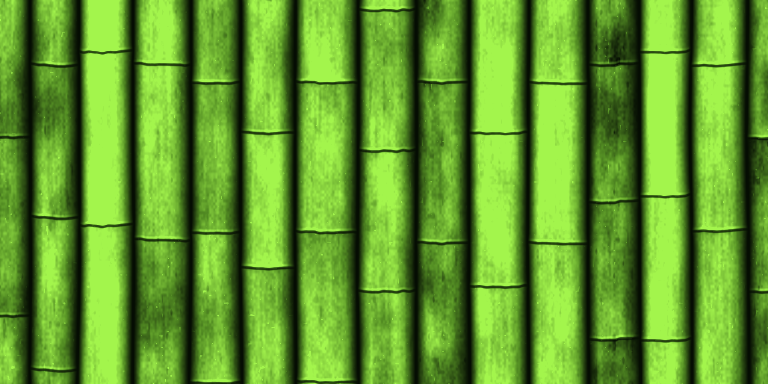
Reproduce this texture procedurally as a WebGL 1 fragment shader.

```glsl
precision highp float;
// A wall of upright green bamboo canes, side by side with dark gaps between.
// Sums of cosines vary the width, tone and joint heights from cane to cane;
// stretched value noise adds the mottling, fibres and specks.
uniform vec2 u_resolution;

float hash(vec2 p) {
  return fract(sin(dot(p, vec2(127.1, 311.7))) * 43758.5453);
}

float noise(vec2 p) {
  vec2 i = floor(p), f = fract(p);
  f = f * f * (3.0 - 2.0 * f);
  return mix(mix(hash(i), hash(i + vec2(1.0, 0.0)), f.x),
             mix(hash(i + vec2(0.0, 1.0)), hash(i + 1.0), f.x), f.y);
}

float fbm(vec2 p) {
  float sum = 0.0, amp = 0.5;
  for (int i = 0; i < 5; i++) {
    sum += amp * noise(p);
    p = p * 2.1 + 17.3;
    amp *= 0.5;
  }
  return sum;
}

// Left edge of a cane, gently bent along its height
float caneEdge(float k, float y) {
  float bend = 0.008 * (noise(vec2(k * 5.7, y * 3.0)) - 0.5);
  return 0.077 + 0.1429 * k - 0.0195 * sin(0.4488 * k)
       + 0.0078 * cos(1.795 * (k - 6.5)) + bend;
}

vec3 bambooColor(float v) {
  vec3 shadow = vec3(0.02, 0.05, 0.01);
  vec3 leaf = vec3(0.33, 0.56, 0.14);
  vec3 lime = vec3(0.64, 0.96, 0.30);
  return mix(mix(shadow, leaf, clamp(v / 0.56, 0.0, 1.0)), lime,
             clamp((v - 0.56) / 0.44, 0.0, 1.0));
}

void main() {
  vec2 p = gl_FragCoord.xy / u_resolution;
  p.x *= 2.0;
  float pixel = 1.0 / u_resolution.y;

  // Find the cane under this point
  float cane = -1.0;
  for (int i = 0; i < 14; i++) {
    if (p.x > caneEdge(float(i), p.y)) cane = float(i);
  }
  float fromLeft = p.x - caneEdge(cane, p.y);
  float fromRight = caneEdge(cane + 1.0, p.y) - p.x;
  float across = 2.0 * fromLeft / (fromLeft + fromRight) - 1.0;

  // Joints: each cane has its own spacing, start and tilt
  float spacing = mix(0.35, 0.48, hash(vec2(cane, 4.0)));
  float start = 0.21 + 0.117 * cos(1.3464 * (cane + 1.0)) - 0.065 * cos(2.0944 * cane);
  float depth = 1.0 - p.y - start + 0.004 * across * across
              + 0.008 * across * (hash(vec2(cane, 9.0)) - 0.4)
              + 0.004 * (noise(vec2(p.x * 60.0, cane)) - 0.5);
  float segment = floor(depth / spacing);
  float joint = mod(depth + 0.5 * spacing, spacing) - 0.5 * spacing;

  // Rounded shading, softer on the right, with canes swelling at the joints
  float swell = 0.0025 * exp(-abs(joint) * 70.0);
  float light = smoothstep(0.0, 0.034, fromLeft + swell - 0.002)
              * smoothstep(0.0, 0.054, fromRight + swell - 0.002);
  light = pow(light, 0.6);

  // Tone of the cane and of the segment
  float tone = 0.86 + 0.20 * cos(1.904 * (cane - 8.0)) + 0.17 * cos(2.285 * (cane - 6.0));
  tone += 0.16 * (hash(vec2(cane, segment + 31.0)) - 0.5);

  // Weathering: blotches, fibres, grain, and darker or paler specks
  float blotch = fbm(p * vec2(15.0, 7.0) + cane * 7.3 + segment * 3.1) - 0.48;
  float fibre = noise(vec2(p.x * 150.0, p.y * 9.0 + cane * 3.7)) - 0.5;
  float grain = noise(p * vec2(190.0, 130.0)) - 0.5;
  float stain = smoothstep(0.80, 0.95, noise(p * vec2(85.0, 32.0) + 40.0));
  float fleck = smoothstep(0.90, 0.98, noise(p * vec2(130.0, 95.0) + 80.0));
  float value = tone + 1.1 * blotch * (1.55 - tone) + 0.15 * fibre + 0.16 * grain
              - 0.20 * stain * (1.4 - tone) + 0.25 * fleck;

  // Joint: pale lip above, thin dark crease, faint shade below
  value += 0.22 * smoothstep(0.006, 0.0, abs(joint + 0.007));
  value -= 0.14 * step(0.0, joint) * exp(-joint * 90.0);
  float crease = 1.0 - smoothstep(0.0012, 0.0030 + pixel, abs(joint));
  value *= 1.0 - 0.75 * crease;

  gl_FragColor = vec4(bambooColor(clamp(value * light, 0.0, 1.0)), 1.0);
}
```
